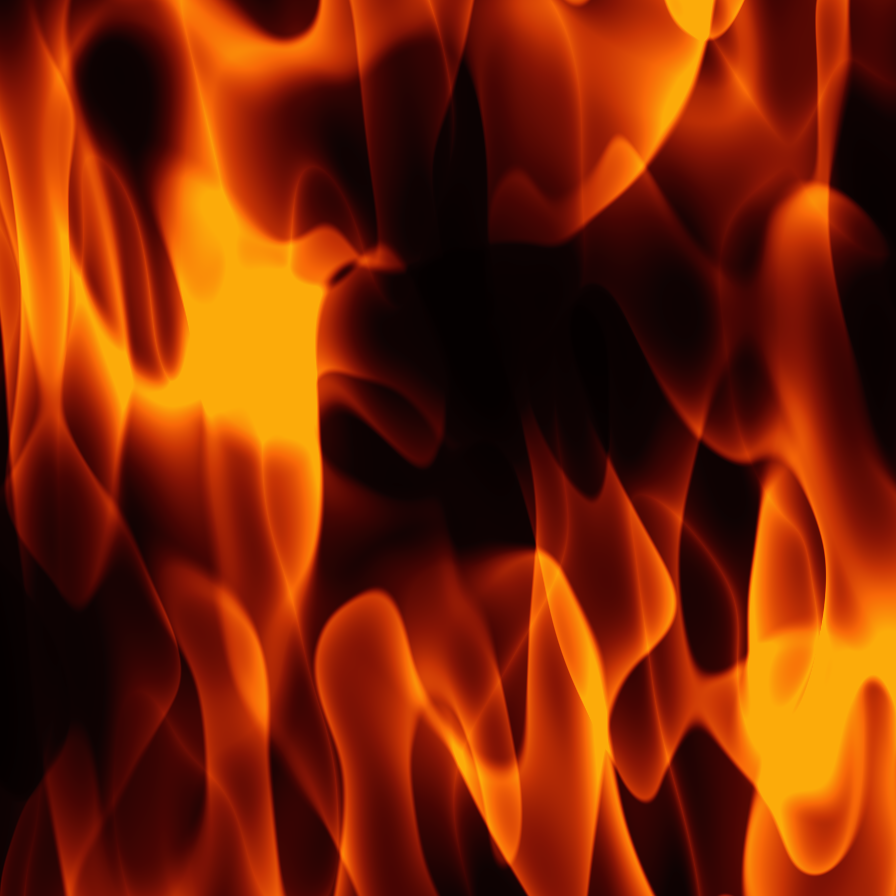
Give the GLSL for this texture, as a Shadertoy shader.

```glsl
// Tall tongues of fire against darkness: folded sheets with bright rims and
// soft inner glow. Each sheet is a contour of domain-warped gradient noise;
// the summed heat is coloured by a ramp from soot to yellow.

const vec3 SOOT   = vec3(0.02, 0.00, 0.00);
const vec3 DARK   = vec3(0.06, 0.01, 0.01);
const vec3 MAROON = vec3(0.28, 0.02, 0.01);
const vec3 RED    = vec3(0.53, 0.08, 0.02);
const vec3 EMBER  = vec3(0.78, 0.20, 0.02);
const vec3 ORANGE = vec3(0.97, 0.40, 0.03);
const vec3 YELLOW = vec3(0.99, 0.67, 0.04);
const int SHEETS = 3;

float hash(vec2 cell) {
    return fract(sin(dot(cell, vec2(127.1, 311.7))) * 43758.5453);
}

// Dot product of a random unit gradient with the offset from its corner
float corner(vec2 cell, vec2 offset) {
    float angle = 6.2832 * hash(cell);
    return dot(vec2(cos(angle), sin(angle)), offset);
}

// Gradient noise, centred on zero
float noise(vec2 p) {
    vec2 i = floor(p), f = fract(p);
    vec2 s = f * f * f * (f * (f * 6.0 - 15.0) + 10.0);
    vec2 e = vec2(1.0, 0.0);
    float low  = mix(corner(i, f), corner(i + e.xy, f - e.xy), s.x);
    float high = mix(corner(i + e.yx, f - e.yx), corner(i + e.xx, f - e.xx), s.x);
    return mix(low, high, s.y);
}

// Bends space into licks and hooks, first broadly and then finely
vec2 warp(vec2 p, float seed) {
    vec2 broad = p * vec2(4.0, 2.6) + seed;
    p += vec2(0.08, 0.15) * vec2(noise(broad), noise(broad + 17.3));
    vec2 fine = p * vec2(9.0, 5.0) + seed;
    return p + vec2(0.022, 0.04) * vec2(noise(fine + 5.1), noise(fine + 31.7));
}

// One flame sheet: crisp outer edge, hot rim, glow fading inward
float sheet(vec2 p, vec2 frequency, float seed) {
    vec2 q = warp(p, seed);
    float depth = noise(q * frequency + seed);
    float blur = mix(0.02, 0.12, smoothstep(0.0, 0.35, noise(p * 3.0 + seed)));
    float inside = max(depth, 0.0);
    float glow = 0.45 * exp(-3.0 * inside) + 0.55 * exp(-9.0 * inside);
    return smoothstep(-blur, blur, depth) * glow;
}

// Thin bright strand along a noise contour
float strand(vec2 p, vec2 frequency, float seed) {
    return exp(-22.0 * abs(noise(warp(p, seed) * frequency + seed)));
}

float flameHeat(vec2 p) {
    // Broad hot and dark regions
    float region = noise(p * vec2(2.4, 1.7) + 8.4);
    float strength = clamp(1.0 + 2.0 * region, 0.15, 1.8);

    // Overlapping sheets, finer and fainter each time
    float sheets = 0.0;
    float weight = 0.75;
    for (int i = 0; i < SHEETS; i++) {
        float n = float(i);
        vec2 frequency = vec2(4.5, 1.9) * (1.0 + 0.35 * n);
        sheets += weight * sheet(p, frequency, 3.7 + 23.9 * n);
        weight *= 0.68;
    }

    // Smoky streaks and fine strands inside the flames
    float streaks = noise(warp(p, 41.2) * vec2(11.0, 3.0));
    float strands = strand(p, vec2(6.0, 2.0), 57.6);
    return strength * (sheets + 0.22 * strands)
         + 0.5 * region + 0.35 * streaks - 0.03;
}

// Blends to the next colour between two heat levels
vec3 ramp(vec3 base, vec3 next, float start, float end, float heat) {
    return mix(base, next, clamp((heat - start) / (end - start), 0.0, 1.0));
}

vec3 fireColor(float heat) {
    vec3 color = ramp(SOOT, DARK, -0.25, 0.0, heat);
    color = ramp(color, MAROON, 0.0, 0.21, heat);
    color = ramp(color, RED, 0.21, 0.40, heat);
    color = ramp(color, EMBER, 0.40, 0.60, heat);
    color = ramp(color, ORANGE, 0.60, 0.85, heat);
    return ramp(color, YELLOW, 0.85, 1.20, heat);
}

void mainImage(out vec4 fragColor, in vec2 fragCoord) {
    vec2 p = fragCoord / iResolution.y;
    p.x += 0.12 * p.y; // slight lean to the left
    fragColor = vec4(fireColor(flameHeat(p)), 1.0);
}
```
